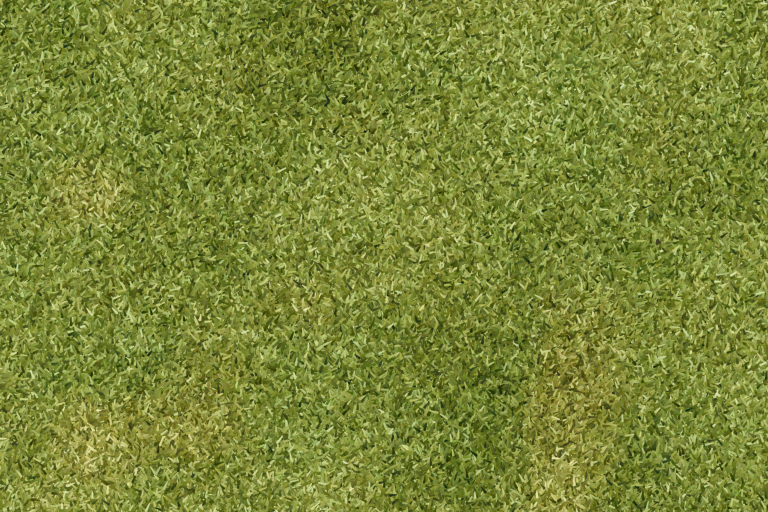
Give the GLSL for this texture, as a Shadertoy shader.

```glsl
// Mown lawn seen from above: short sunlit grass blades with soft patches and sparse litter.

// Colours
const vec3 SHADE = vec3(0.26, 0.31, 0.07);
const vec3 SUNLIT = vec3(0.68, 0.73, 0.40);
const vec3 STRAW_SHIFT = vec3(0.09, 0.01, 0.01);
const vec3 GREY_SHIFT = vec3(0.01, 0.01, 0.06);
const vec3 DARK_LITTER = vec3(0.20, 0.17, 0.10);
const vec3 PALE_LITTER = vec3(0.85, 0.86, 0.80);

// Blades, in units of the canvas height
const int LAYERS = 6;
const float CELL = 0.0118;
const float HALF_LENGTH = 0.0058;
const float HALF_WIDTH = 0.0025;
const float SOFTNESS = 0.0007;
const float LEAN = 0.25;
const float LEAN_SPREAD = 1.35;

// Tone: 0 is shade, 1 is sunlit
const float MEAN_TONE = 0.55;
const float BLADE_CONTRAST = 0.84;
const float PATCH_CONTRAST = 0.50;
const float GAP_TONE = 0.10;

// Litter
const float LITTER_CELL = 0.30;
const float LITTER_SHARE = 0.28;
const float LITTER_RADIUS = 0.009;

// Four random values from an integer lattice point
vec4 hash4(vec2 cell, float seed) {
    uvec4 v = uvec4(ivec4(ivec2(cell), int(seed), 17));
    v = v * 1664525u + 1013904223u;
    v += v.yzxy * v.wxyz;
    v ^= v >> 16u;
    v += v.yzxy * v.wxyz;
    v ^= v >> 15u;
    return vec4(v >> 8u) / 16777216.0;
}

float noise(vec2 p, float seed) {
    vec2 i = floor(p), f = fract(p);
    f = f * f * (3.0 - 2.0 * f);
    float low = mix(hash4(i, seed).x, hash4(i + vec2(1, 0), seed).x, f.x);
    float high = mix(hash4(i + vec2(0, 1), seed).x, hash4(i + vec2(1, 1), seed).x, f.x);
    return mix(low, high, f.y);
}

float fbm(vec2 p, float seed) {
    float sum = 0.0, weight = 0.5;
    for (int i = 0; i < 4; i++) {
        sum += weight * noise(p, seed + float(i));
        p = p * 2.1 + 3.7;
        weight *= 0.5;
    }
    return sum / 0.9375;
}

// Blue rises faster towards the sunlit end
vec3 grassColour(float tone) {
    tone = clamp(tone, -0.35, 1.4);
    return SHADE + (SUNLIT - SHADE) * vec3(tone, tone, tone * (0.36 + 0.64 * tone));
}

// x: coverage of a tapered blade, y: position from root (0) to tip (1)
vec2 blade(vec2 p, float angle, float size, float pixel) {
    vec2 along = vec2(sin(angle), cos(angle));
    float reach = HALF_LENGTH * size;
    float t = clamp(dot(p, along), -reach, reach);
    float rise = 0.5 + 0.5 * t / reach;
    float d = length(p - along * t) - HALF_WIDTH * mix(1.0, 0.5, rise);
    float edge = SOFTNESS + 0.5 * pixel;
    return vec2(1.0 - smoothstep(-edge, edge, d), rise);
}

vec3 drawGrass(vec2 p, float pixel) {
    float patchTone = (fbm(p * 3.2, 20.0) - 0.5) * PATCH_CONTRAST;
    float straw = smoothstep(0.66, 0.92, noise(p * 4.3 + 1.3, 31.0));
    float warmth = fbm(p * 7.0, 40.0) - 0.5;
    float sway = (noise(p * 9.0, 50.0) - 0.5) * 0.9;
    vec3 colour = grassColour(GAP_TONE + patchTone);

    for (int layer = 0; layer < LAYERS; layer++) {
        float seed = 100.0 + 2.0 * float(layer);
        vec2 q = p / CELL + hash4(vec2(layer), 7.0).xy * 9.0;
        vec2 home = floor(q);
        for (int y = -1; y <= 1; y++)
        for (int x = -1; x <= 1; x++) {
            vec2 cell = home + vec2(x, y);
            vec4 place = hash4(cell, seed);
            vec4 look = hash4(cell, seed + 1.0);
            float angle = LEAN + sway + LEAN_SPREAD * (2.0 * place.z - 1.0);
            vec2 shape = blade((q - cell - place.xy) * CELL, angle, mix(0.6, 1.35, place.w), pixel);

            float tone = MEAN_TONE + patchTone + BLADE_CONTRAST * (look.x + look.y - 1.0);
            tone += 0.16 * (shape.y - 0.5) + 0.10 * straw;
            vec3 tint = STRAW_SHIFT * (0.9 * (look.z - 0.5) + 0.6 * warmth + 0.6 * straw);
            tint += GREY_SHIFT * (2.0 * look.w - 0.9);
            colour = mix(colour, grassColour(tone) + tint, shape.x);
        }
    }
    return colour;
}

// Rare ragged flecks: mostly dark leaf crumbs, a few pale ones
vec3 addLitter(vec3 colour, vec2 p, float pixel) {
    vec2 cell = floor(p / LITTER_CELL);
    vec4 h = hash4(cell, 70.0);
    vec2 offset = p - (cell + 0.15 + 0.7 * h.xy) * LITTER_CELL;
    float ragged = (noise(p * 190.0, 80.0) - 0.5) * LITTER_RADIUS * 1.6;
    float d = length(offset * vec2(1.0, 0.75)) + ragged - LITTER_RADIUS * mix(0.4, 0.9, h.w);
    float cover = (1.0 - smoothstep(-0.002, 0.001 + pixel, d)) * step(h.z, LITTER_SHARE);
    return mix(colour, h.w > 0.85 ? PALE_LITTER : DARK_LITTER, 0.8 * cover);
}

void mainImage(out vec4 fragColor, in vec2 fragCoord) {
    vec2 p = fragCoord / iResolution.y;
    float pixel = 1.0 / iResolution.y;
    vec3 colour = addLitter(drawGrass(p, pixel), p, pixel);
    fragColor = vec4(clamp(colour, 0.0, 1.0), 1.0);
}
```
